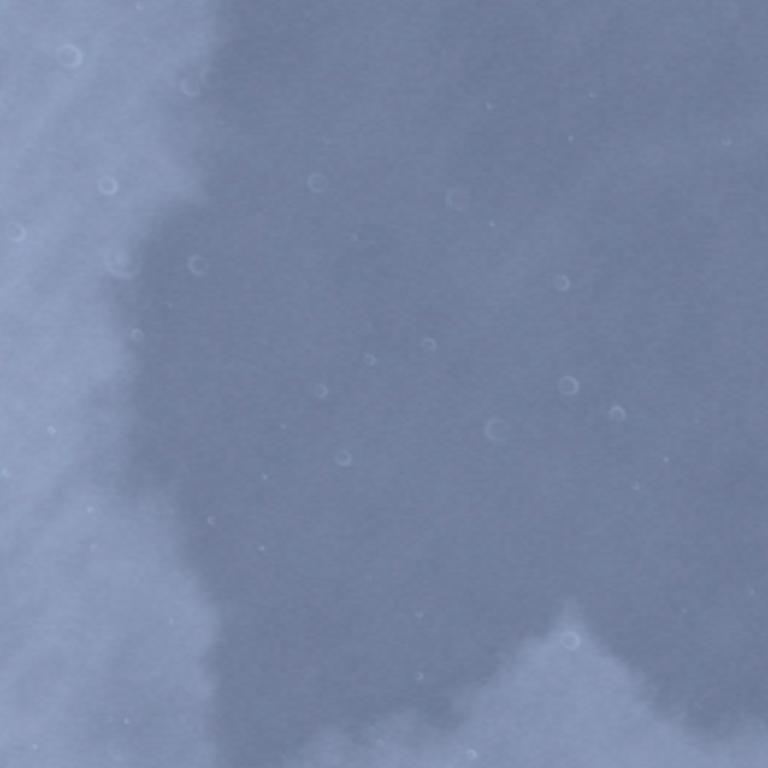
A Shadertoy shader for this texture:

```glsl
const vec3 PLAIN = vec3(0.435, 0.487, 0.600);
const vec3 UPLAND = vec3(0.550, 0.607, 0.730);
const vec2 STREAK_DIR = vec2(0.64, 0.77);
const vec2 BASIN_CENTER = vec2(0.160, 0.662);
const float BASIN_RADIUS = 0.023;
const int CRATERS = 64;
const float GRAIN = 0.15;
const float STREAKS = 0.22;
const float MOTTLE = 0.50;

float hash(vec2 p) {
    vec3 q = fract(vec3(p.xyx) * 0.1031);
    q += dot(q, q.yzx + 33.33);
    return fract((q.x + q.y) * q.z);
}

float noise(vec2 p) {
    vec2 i = floor(p), f = fract(p);
    f = f * f * (3.0 - 2.0 * f);
    return mix(mix(hash(i), hash(i + vec2(1, 0)), f.x),
               mix(hash(i + vec2(0, 1)), hash(i + vec2(1, 1)), f.x), f.y);
}

float fbm(vec2 p) {
    float sum = 0.0, amp = 0.5;
    for (int i = 0; i < 5; i++) {
        sum += amp * noise(p);
        p = mat2(1.6, 1.2, -1.2, 1.6) * p + 7.3;
        amp *= 0.5;
    }
    return sum;
}

float bell(float x, float center, float width) {
    float d = (x - center) / width;
    return exp(-d * d);
}

// Bright uplands: the left coast and a ragged peak at the lower right
float uplands(vec2 p) {
    float rough = fbm(p * 9.0 + 3.0) - 0.48;
    float coast = 0.235 + 0.07 * cos(6.2832 * (p.y - 0.95)) + 0.08 * bell(p.y, 0.22, 0.10);
    float left = smoothstep(-0.03, 0.09, coast - p.x + 0.22 * rough);
    left *= 0.80 + 0.25 * smoothstep(0.25, 0.0, p.x);
    left *= 1.0 - 0.45 * bell(p.x, 0.19, 0.09) * bell(p.y, 0.05, 0.08);
    float ridge = 0.15 * bell(p.x, 0.73, 0.20) + 0.08 * bell(p.x, 0.75, 0.045) - 0.01;
    float right = smoothstep(-0.025, 0.05, ridge - p.y + 0.20 * rough);
    return max(left, 0.82 * right);
}

// Soft rim, brighter on one side, with a faintly lit floor
float crater(vec2 d, float radius, float turn) {
    d = mat2(0.8, 0.6, -0.6, 0.8) * d * vec2(1.0, 1.15);
    float r = length(d);
    float rim = bell(r, radius, 0.0022 + 0.16 * radius);
    float side = 0.5 + 0.5 * cos(atan(d.y, d.x + 1e-5) - turn);
    return rim * mix(0.25, 1.0, side) + 0.25 * smoothstep(radius, 0.0, r);
}

float craters(vec2 p) {
    float sum = 0.0;
    for (int i = 0; i < CRATERS; i++) {
        float k = float(i);
        vec2 center = vec2(hash(vec2(k, 1.7)), hash(vec2(k, 9.2)));
        float size = hash(vec2(k, 4.1));
        float radius = 0.002 + 0.013 * size * size * size;
        float strength = 0.15 + 0.50 * hash(vec2(k, 6.6));
        sum += strength * crater(p - center, radius, 6.2832 * hash(vec2(k, 2.9)));
    }
    return sum;
}

void mainImage(out vec4 fragColor, in vec2 fragCoord) {
    vec2 p = fragCoord / iResolution.xy;
    vec2 along = vec2(dot(p, STREAK_DIR), dot(p, vec2(-STREAK_DIR.y, STREAK_DIR.x)));
    float land = uplands(p);

    // Broad mottling, slanted wisps and a pale band at the upper right
    float tone = 0.06 + 0.90 * land;
    tone += MOTTLE * (fbm(p * 6.0 + 20.0) - 0.47) * mix(0.7, 1.0, land);
    tone += STREAKS * (fbm(along * vec2(9.0, 30.0)) - 0.48) * (0.7 + land);
    tone += 0.30 * land * (fbm(p * 38.0) - 0.48);
    float band = bell(p.y, 0.79 + 0.25 * (p.x - 0.82), 0.03) * smoothstep(0.70, 0.84, p.x);
    tone += 0.35 * band * fbm(p * 22.0);

    // Pits and the largest basin
    tone += craters(p);
    vec2 toBasin = p - BASIN_CENTER;
    tone += 0.35 * crater(toBasin, BASIN_RADIUS, -0.8);
    tone += 0.40 * bell(length(toBasin * vec2(1.2, 0.9)), 0.0, 0.014);

    // Fine grain, slightly stretched sideways
    tone += GRAIN * (noise(p * vec2(130.0, 190.0)) - 0.5);
    tone += GRAIN * 0.6 * (noise(p * vec2(230.0, 300.0) + 50.0) - 0.5);

    vec3 color = mix(PLAIN, UPLAND, clamp(tone, -0.15, 1.45));
    color += 0.012 * (noise(p * 60.0 + 80.0) - 0.5) * vec3(1.0, -0.4, 0.3);
    fragColor = vec4(color, 1.0);
}
```
